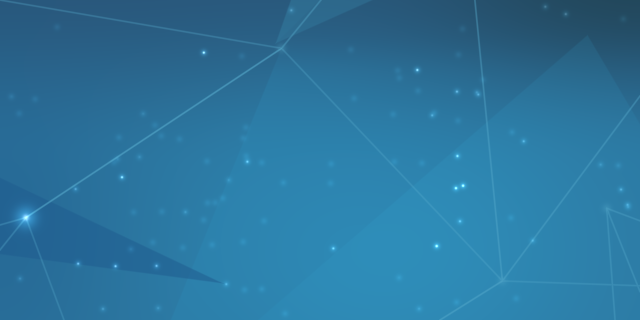
Reproduce this background procedurally as a Shadertoy shader.

```glsl
#define LINE_WIDTH 0.0052
#define LINE_COLOR vec3(0.34, 0.67, 0.80)
#define TOP_COLOR vec3(0.16, 0.34, 0.48)
#define MID_COLOR vec3(0.17, 0.45, 0.61)
#define GLOW_COLOR vec3(0.18, 0.58, 0.76)
#define CORNER_COLOR vec3(0.13, 0.27, 0.34)
#define SHADE_COLOR vec3(0.13, 0.37, 0.56)
#define STAR_COLOR vec3(0.30, 0.72, 0.84)
#define STAR_LAYERS 3

float pixel() { return 1.0 / iResolution.y; }

vec2 hash2(vec2 cell) {
    vec2 k = vec2(dot(cell, vec2(127.1, 311.7)), dot(cell, vec2(269.5, 183.3)));
    return fract(sin(k) * 43758.5);
}

// Soft round bump, equal to 1 at its centre
float bump(vec2 p, vec2 center, vec2 size) {
    vec2 q = (p - center) / size;
    return exp(-dot(q, q));
}

// Signed distance to a line, positive on the left of a -> b
float side(vec2 p, vec2 a, vec2 b) {
    vec2 d = normalize(b - a);
    return d.x * (p.y - a.y) - d.y * (p.x - a.x);
}

// Filled triangle with counterclockwise corners
float triangle(vec2 p, vec2 a, vec2 b, vec2 c) {
    float d = min(side(p, a, b), min(side(p, b, c), side(p, c, a)));
    return smoothstep(-pixel(), pixel(), d);
}

// Line with a soft profile
float segment(vec2 p, vec2 a, vec2 b) {
    vec2 ap = p - a, ab = b - a;
    float d = length(ap - ab * clamp(dot(ap, ab) / dot(ab, ab), 0.0, 1.0));
    return 1.0 - smoothstep(0.0, max(LINE_WIDTH, 1.3 * pixel()), d);
}

vec3 backdrop(vec2 p) {
    vec3 color = mix(MID_COLOR, TOP_COLOR, smoothstep(0.48, 1.05, p.y));
    color = mix(color, GLOW_COLOR, 0.62 * bump(p, vec2(1.16, 0.20), vec2(0.66, 0.50)));
    color = mix(color, CORNER_COLOR, 0.90 * bump(p, vec2(2.0, 1.06), vec2(0.60, 0.26)));
    return mix(color, SHADE_COLOR, 0.45 * bump(p, vec2(0.0, 0.30), vec2(0.35, 0.5)));
}

vec3 addFacets(vec3 color, vec2 p, vec2 hub) {
    // Wide beam below the upper hub
    float beam = side(p, hub, vec2(0.534, 0.0));
    float beamMask = smoothstep(-pixel(), pixel(), beam) * exp(-2.2 * max(beam, 0.0));
    color = mix(color, GLOW_COLOR, 0.20 * beamMask * (1.0 - smoothstep(0.75, 0.9, p.y)));

    // Large pale facet
    float pale = triangle(p, vec2(0.691, -0.1), vec2(2.42, -0.1), vec2(1.836, 0.89));
    float paleGlow = 0.15 + 0.22 * bump(p, vec2(1.35, 0.25), vec2(0.45, 0.35));
    color = mix(color, vec3(0.19, 0.59, 0.76), paleGlow * pale);

    // Shard at the top and its brighter half
    vec2 tip = vec2(0.862, 0.865);
    float shard = triangle(p, tip, vec2(1.22, 1.025), vec2(0.918, 1.025));
    float brightHalf = triangle(p, tip, vec2(1.024, 1.025), vec2(0.918, 1.025));
    color = mix(color, vec3(0.21, 0.52, 0.66), 0.34 * shard + 0.08 * brightHalf);

    // Dark wedge on the left
    float wedge = triangle(p, vec2(-0.1, 0.219), vec2(0.695, 0.115), vec2(-0.1, 0.492));
    return mix(color, vec3(0.12, 0.36, 0.56), 0.55 * wedge);
}

// Scattered sparks, mostly faint, denser around two clusters
vec3 stars(vec2 p) {
    vec3 light = vec3(0.0);
    for (int i = 0; i < STAR_LAYERS; i++) {
        float layer = float(i);
        float scale = 7.0 + 4.0 * layer;
        vec2 cell = floor(p * scale);
        vec2 center = (cell + 0.25 + 0.5 * hash2(cell + 17.0 * layer)) / scale;
        vec2 traits = hash2(cell + 41.0 + 9.0 * layer);
        float density = 0.04 + 0.34 * bump(center, vec2(0.52, 0.34), vec2(0.26, 0.24))
                      + 0.30 * bump(center, vec2(1.30, 0.70), vec2(0.36, 0.20));
        float present = step(traits.x, density);
        float power = pow(traits.y, 7.0);
        float d = length(p - center);
        float halo = exp(-pow(d / 0.010, 2.0));
        float core = exp(-pow(d / 0.0036, 2.0));
        light += present * ((0.07 + 0.20 * power) * halo * STAR_COLOR + 0.65 * power * core);
    }
    return light;
}

void mainImage(out vec4 fragColor, in vec2 fragCoord) {
    vec2 p = fragCoord / iResolution.y;
    p.x *= 2.0 * iResolution.y / iResolution.x;

    vec2 upper = vec2(0.880, 0.849), left = vec2(0.081, 0.320);
    vec2 lower = vec2(1.570, 0.122), right = vec2(1.896, 0.349);
    vec3 color = addFacets(backdrop(p), p, upper);

    // Network of fine lines
    float net = 0.60 * segment(p, upper, left);
    net = max(net, 0.34 * segment(p, upper, vec2(0.0, 1.0)));
    net = max(net, 0.40 * segment(p, upper, vec2(1.003, 1.0)));
    net = max(net, 0.32 * segment(p, upper, lower));
    net = max(net, 0.42 * segment(p, lower, vec2(1.484, 1.0)));
    net = max(net, 0.40 * segment(p, lower, vec2(2.0, 0.70)));
    net = max(net, 0.48 * segment(p, lower, vec2(1.375, 0.0)));
    net = max(net, 0.30 * segment(p, lower, vec2(2.0, 0.107)));
    net = max(net, 0.35 * segment(p, left, vec2(0.0, 0.297)));
    net = max(net, 0.35 * segment(p, left, vec2(0.0, 0.219)));
    net = max(net, 0.30 * segment(p, left, vec2(0.2, 0.0)));
    net = max(net, 0.34 * segment(p, right, vec2(1.922, 0.0)));
    net = max(net, 0.34 * segment(p, right, vec2(2.0, 0.089)));
    net = max(net, 0.34 * segment(p, right, vec2(2.0, 0.31)));
    color = mix(color, LINE_COLOR, net);

    // Hubs, with the left one shining
    float hubs = bump(p, upper, vec2(0.014)) + bump(p, lower, vec2(0.014)) + bump(p, right, vec2(0.014));
    color = mix(color, LINE_COLOR, 0.30 * hubs);
    color += 0.32 * STAR_COLOR * bump(p, left, vec2(0.032));
    color += vec3(0.45, 0.32, 0.30) * bump(p, left, vec2(0.009));

    fragColor = vec4(clamp(color + stars(p), 0.0, 1.0), 1.0);
}
```
